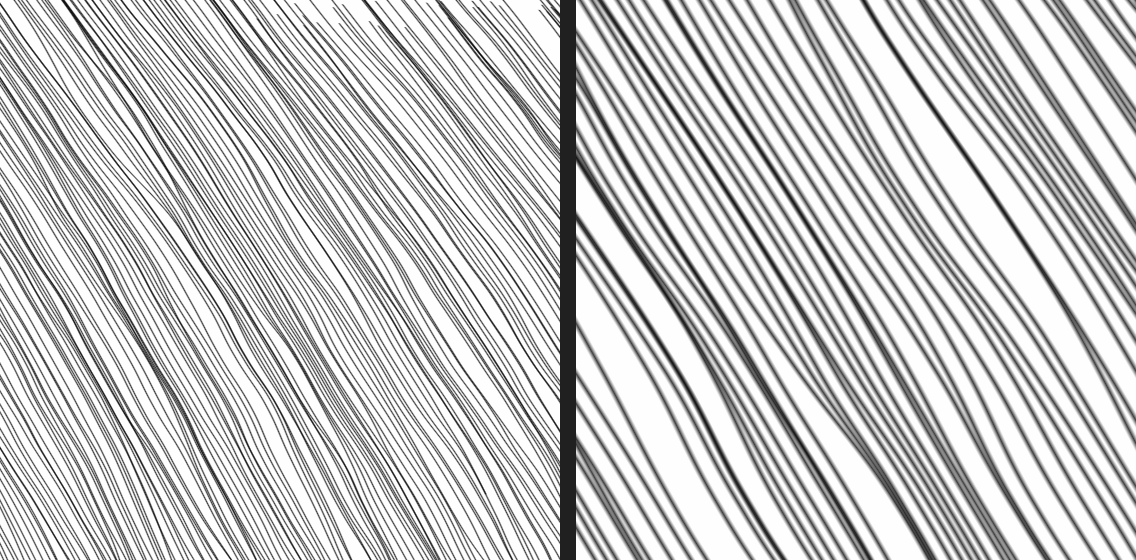
Left, the full canvas; right, a detail of the centre.
Write a Shadertoy shader that draws this pattern.

```glsl
const vec3 PAPER = vec3(0.995);
const vec3 INK = vec3(0.02);
const float STRANDS_PER_UNIT = 125.0;
const float STRAND_RADIUS = 0.00244;
const float STRAND_OPACITY = 0.77;
const int REACH = 10;

float hash(vec2 p) {
    vec3 q = fract(vec3(p.xyx) * 0.1031);
    q += dot(q, q.yzx + 33.33);
    return fract((q.x + q.y) * q.z);
}

// Smooth value noise in -1..1
float noise(vec2 p) {
    vec2 cell = floor(p);
    vec2 f = fract(p);
    f = f * f * f * (f * (f * 6.0 - 15.0) + 10.0);
    float low = mix(hash(cell), hash(cell + vec2(1.0, 0.0)), f.x);
    float high = mix(hash(cell + vec2(0.0, 1.0)), hash(cell + vec2(1.0, 1.0)), f.x);
    return 2.0 * mix(low, high, f.y) - 1.0;
}

// Straightens the bending flow: returns where a strand met the top edge
float flowOrigin(float x, float depth) {
    return (x - 0.72 * depth + 0.1 * depth * depth) / (1.0 + 0.12 * depth);
}

// Sideways run of the flow per unit of depth
float flowSlope(float origin, float depth) {
    return 0.72 + 0.12 * origin - 0.2 * depth;
}

// Shared drift gathers strands into narrow bundles that sway slightly
float sharedDrift(float base, float depth) {
    float bundle = 0.018 * noise(vec2(base * 25.0 + 40.0, depth * 1.6 + 7.0));
    float wave = 0.006 * noise(vec2(base * 5.0 + 90.0, depth * 4.5 + 31.0));
    float ripple = 0.0032 * noise(vec2(base * 22.0 + 150.0, depth * 11.0 + 53.0));
    return bundle + wave + ripple;
}

// Most strands wander a little, a few cross their neighbours
float ownDrift(float id, float base, float depth) {
    float looseness = 1.0 - smoothstep(-0.65, -0.35, base);
    float stray = pow(hash(vec2(id, 17.0)), mix(9.0, 3.0, looseness));
    return (0.0055 + 0.024 * stray) * noise(vec2(id * 3.0 + 0.5, depth * 4.5 + 71.0));
}

// Loose ends, and thinner growth toward the right
float presence(float id, float base, float depth, float soft) {
    float start = base > 0.45 ? 0.1 * hash(vec2(id, 5.0)) - 0.05 : -1.0;
    float end = base > 0.25 ? 0.86 + 1.2 * hash(vec2(id, 9.0)) : 2.0;
    float kept = step(0.22 * smoothstep(0.1, 0.9, base), hash(vec2(id, 23.0)));
    return kept * smoothstep(-soft, soft, depth - start) * smoothstep(-soft, soft, end - depth);
}

// Soft stroke: full at the centre, fading out at the radius
float strokeCoverage(float dist, float radius) {
    return pow(max(1.0 - dist / radius, 0.0), 1.25);
}

void mainImage(out vec4 fragColor, in vec2 fragCoord) {
    vec2 uv = fragCoord / iResolution.y;
    float radius = max(STRAND_RADIUS, 1.2 / iResolution.y);
    float depth = 1.0 - uv.y;
    float origin = flowOrigin(uv.x, depth);
    float slope = flowSlope(origin, depth);
    float toDistance = (1.0 + 0.12 * depth) * inversesqrt(1.0 + slope * slope);
    float nearest = floor(origin * STRANDS_PER_UNIT);

    // Layer every strand that can drift across this point
    float light = 1.0;
    for (int i = -REACH; i <= REACH; i++) {
        float id = nearest + float(i);
        float base = (id + hash(vec2(id, 1.0))) / STRANDS_PER_UNIT;
        float center = base + sharedDrift(base, depth) + ownDrift(id, base, depth);
        float dist = abs(origin - center) * toDistance;
        float cover = strokeCoverage(dist, radius);
        light *= 1.0 - STRAND_OPACITY * cover * presence(id, base, depth, 0.5 * radius);
    }
    fragColor = vec4(mix(INK, PAPER, light), 1.0);
}
```
